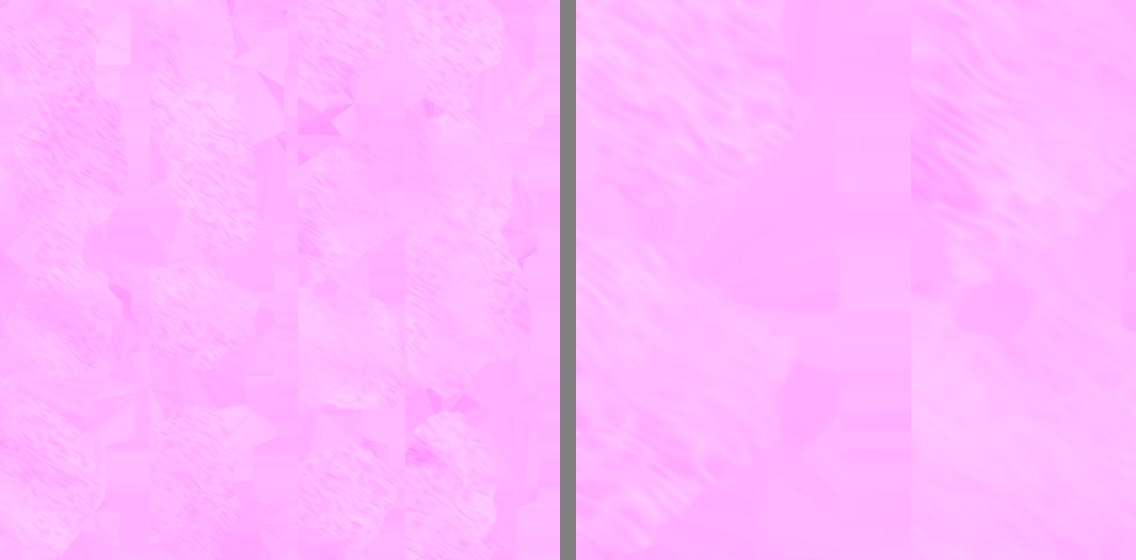
Left, the full canvas; right, a detail of the centre.
Write a WebGL 2 fragment shader that draws this texture map.

```glsl
#version 300 es
precision highp float;
precision highp int;
// Pink texture atlas: islands of diagonally grained rock laid out in columns.
// The gaps hold flat padding: Voronoi facets split into wedges around a hub,
// and horizontal streaks that run up to the right seam of each column.

uniform vec2 u_resolution;
out vec4 fragColor;

const float BASE_GREEN = 0.709;
const vec2 GREEN_RANGE = vec2(0.52, 0.785);
const vec4 SEAMS = vec4(0.0, 0.267, 0.533, 0.723); // left edge of each column
const float STREAK_WIDTH = 0.05;
const float ROW_HEIGHT = 0.265;
const vec2 ISLAND_RADIUS = vec2(0.102, 0.135);
const float ISLAND_ROUGHNESS = 1.3;
const vec2 GRAIN_DIR = vec2(0.8, -0.6);
const vec2 GRAIN_FREQ = vec2(46.0, 140.0);
const float GRAIN_DEPTH = 0.078;
const float RELIEF_DEPTH = 0.17;
const float CLEFT_DEPTH = 0.13;
const float BROAD_DEPTH = 0.05;
const float FACET_COUNT = 7.0;
const float FACET_SHARPNESS = 70.0;
const float FACET_DEPTH = 0.034;
const float WEDGE_DEPTH = 0.026;
const float RAY_DEPTH = 0.011;
const float DARK_WEDGE_DEPTH = 0.05;

// Integer hash of a cell and a seed, 0 to 1
float hash(vec2 cell, float seed) {
    uvec3 v = uvec3(ivec3(vec3(cell, seed)));
    uint h = v.x * 1664525u + v.y * 22695477u + v.z * 69069u + 12345u;
    h = (h ^ (h >> 16)) * 73244475u;
    h = (h ^ (h >> 15)) * 73244475u;
    h ^= h >> 16;
    return float(h >> 8) / 16777216.0;
}

vec2 hash2(vec2 cell, float seed) {
    return vec2(hash(cell, seed), hash(cell, seed + 1.0));
}

float noise(vec2 p, float seed) {
    vec2 i = floor(p), f = fract(p);
    f = f * f * (3.0 - 2.0 * f);
    float low = mix(hash(i, seed), hash(i + vec2(1, 0), seed), f.x);
    float high = mix(hash(i + vec2(0, 1), seed), hash(i + vec2(1, 1), seed), f.x);
    return mix(low, high, f.y);
}

float fbm(vec2 p, float seed) {
    float sum = 0.0, weight = 0.5;
    for (int i = 0; i < 5; i++) {
        sum += weight * noise(p, seed + float(i));
        p = p * 2.03 + 7.3;
        weight *= 0.5;
    }
    return sum / 0.97;
}

// Flat bands with short soft joints, -1 to 1
float bands(float x, vec2 key, float seed) {
    float i = floor(x), joint = smoothstep(0.8, 1.0, fract(x));
    vec2 k = key * 131.0;
    return 2.0 * mix(hash(k + vec2(i, 0), seed), hash(k + vec2(i + 1.0, 0), seed), joint) - 1.0;
}

// Rock: soft relief, dark clefts and thin wavy grain along one diagonal
float rockTone(vec2 p) {
    vec2 g = vec2(dot(p, GRAIN_DIR), dot(p, vec2(-GRAIN_DIR.y, GRAIN_DIR.x)));
    float relief = fbm(g * vec2(6.0, 12.0), 10.0) - 0.5;
    float cleft = smoothstep(0.6, 0.82, fbm(g * vec2(5.0, 9.0) + 3.7, 20.0));
    vec2 wavy = g + 0.014 * vec2(noise(p * 24.0, 30.0), noise(p * 24.0, 31.0));
    float ridge = 1.0 - abs(2.0 * noise(wavy * GRAIN_FREQ, 32.0) - 1.0);
    float fine = noise(wavy * GRAIN_FREQ * 1.8, 33.0) - 0.5;
    float strength = mix(0.35, 1.0, smoothstep(0.25, 0.65, noise(p * 11.0, 34.0)));
    float grain = (ridge - 0.58 + 0.7 * fine) * strength;
    return 0.012 + RELIEF_DEPTH * relief - CLEFT_DEPTH * cleft + GRAIN_DEPTH * grain;
}

// Padding: facets blended over a thin edge, each cut into wedges
float facetTone(vec2 p) {
    vec2 q = p * FACET_COUNT, cell = floor(q);
    float sum = 0.0, total = 0.0;
    for (int k = 0; k < 9; k++) {
        vec2 id = cell + vec2(k % 3 - 1, k / 3 - 1);
        vec2 site = id + hash2(id, 40.0);
        vec2 toHub = q - site - 1.1 * (hash2(id, 42.0) - 0.5);
        float turn = atan(toHub.y, toHub.x + 1e-5) / 6.2831853;
        float wedge = bands(turn * 13.0, id, 44.0);
        float tone = FACET_DEPTH * (2.0 * hash(id, 46.0) - 1.0) + WEDGE_DEPTH * wedge;
        tone += RAY_DEPTH * bands(turn * 64.0, id, 45.0);
        tone -= DARK_WEDGE_DEPTH * smoothstep(0.86, 0.94, -wedge);
        float weight = exp(-FACET_SHARPNESS * distance(q, site));
        sum += weight * tone;
        total += weight;
    }
    return sum / max(total, 1e-36);
}

float streakTone(float y, float column) {
    vec2 key = vec2(column, 3.0);
    return 0.022 * bands(y * 15.0, key, 50.0) + 0.013 * bands(y * 85.0, key, 51.0);
}

// Ragged islands of one column, negative inside
float islandDistance(vec2 p, float column, float left) {
    float row = floor(p.y / ROW_HEIGHT), nearest = 9.0;
    for (int k = -1; k <= 1; k++) {
        vec2 id = vec2(column, row + float(k));
        vec2 jitter = hash2(id, 60.0) - 0.5;
        vec2 centre = vec2(left + 0.09, (id.y + 0.5) * ROW_HEIGHT) + jitter * vec2(0.07, 0.09);
        vec2 radius = ISLAND_RADIUS * (0.8 + 0.4 * hash2(id, 62.0));
        nearest = min(nearest, length((p - centre) / radius) - 1.0);
    }
    return nearest + ISLAND_ROUGHNESS * (fbm(p * 9.0, 64.0) - 0.5);
}

void main() {
    vec2 p = gl_FragCoord.xy / u_resolution;
    float column = dot(step(SEAMS, vec4(p.x)), vec4(1.0)) - 1.0;
    int c = int(column);
    float right = c < 3 ? SEAMS[c + 1] : 1.0;

    float width = STREAK_WIDTH * (1.0 + 0.7 * bands(p.y * 9.0, vec2(column, 5.0), 70.0));
    float streaks = smoothstep(-0.001, 0.001, p.x - right + width);
    float padding = mix(facetTone(p), streakTone(p.y, column), streaks);
    float island = 1.0 - smoothstep(-0.03, 0.03, islandDistance(p, column, SEAMS[c]));
    float broad = BROAD_DEPTH * (fbm(p * 4.0, 80.0) - 0.5);
    float green = BASE_GREEN + broad + mix(padding, rockTone(p), island);
    fragColor = vec4(1.0, clamp(green, GREEN_RANGE.x, GREEN_RANGE.y), 1.0, 1.0);
}
```
